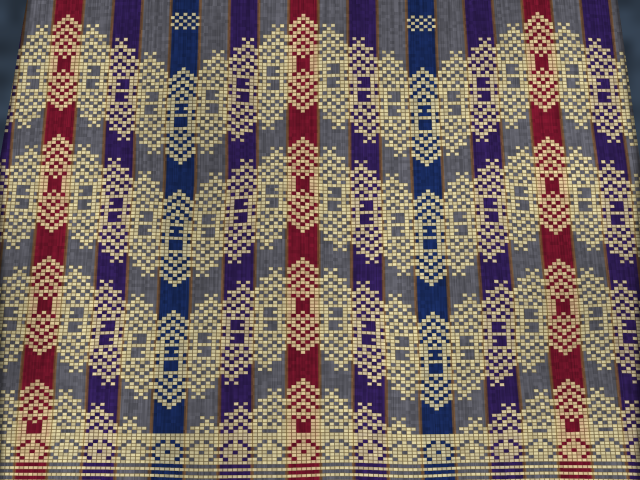
This pattern is drawn by a WebGL 1 fragment shader. Its source:

```glsl
precision highp float;
uniform vec2 u_resolution;

#define CENTRE_X 0.632      // middle red stripe, in canvas heights
#define PERIOD_TOP 0.486    // stripe repeat at the top edge
#define PERIOD_BOTTOM 0.57  // stripe repeat at the bottom edge
#define ROWS 142.0          // weft rows down the canvas
#define BAND 36.0           // rows in one brocade band
#define COLUMN 7.0          // cells in one motif column
#define STEP_DOWN 4.0       // rows each column drops
#define BORDER_ROW 128.0
#define WOBBLE 1.3
#define GOLD_LIGHT vec3(0.92, 0.87, 0.66)
#define GOLD_SHADE vec3(0.43, 0.36, 0.21)

float hash(vec2 p) {
  vec3 q = fract(vec3(p.xyx) * 0.1031);
  q += dot(q, q.yzx + 33.33);
  return fract((q.x + q.y) * q.z);
}

float noise(vec2 p) {
  vec2 i = floor(p), f = fract(p);
  f = f * f * (3.0 - 2.0 * f);
  return mix(mix(hash(i), hash(i + vec2(1, 0)), f.x),
             mix(hash(i + vec2(0, 1)), hash(i + vec2(1, 1)), f.x), f.y);
}

// True once in every n whole steps
bool every(float x, float n) { return mod(x + 0.5, n) < 1.0; }

vec3 stripeColour(float column) {
  if (column < 0.5) return vec3(0.40, 0.08, 0.15);
  if (column > 3.5) return vec3(0.09, 0.15, 0.32);
  if (every(column, 2.0)) return vec3(0.17, 0.11, 0.30);
  return vec3(0.33, 0.33, 0.36);
}

// Key fret at the heart of a motif
bool fret(float column, float side, float v) {
  float u = abs(side), a = abs(v);
  if (a > 3.5) return true;
  if (column < 0.5) return a > 1.5 ? (u > 2.5 || every(u + a, 2.0)) : u > 1.5;
  bool bar = a < 0.5 && u < 2.5;
  bool leg = abs(u - 2.0) < 0.5 && a < 3.5;
  bool hook = abs(a - 2.0) < 0.5 && side * v > 0.0;
  bool stub = u > 2.5 && abs(a - 1.0) > 0.5;
  return bar || leg || hook || stub;
}

// Fret with nested chevrons tapering to stepped points
bool motif(float column, float side, float v) {
  float a = abs(v), u = abs(side);
  if (a < 4.5) return fret(column, side, v);
  bool arm = column > 0.5 && column < 3.5;
  float lean = arm ? floor(1.4 * abs(side - sign(v))) : u;
  float tip = a + lean - (arm && every(a, 3.0) ? 2.0 : 0.0);
  return tip < 14.5 && !every(a + lean, 3.0);
}

bool border(float side, float b) {
  float u = abs(side);
  if (b < 1.5 || abs(b - 8.0) < 0.5) return true;
  if (b > 8.5) return every(b, 2.0);
  return !every(abs(b - 5.0) + u, 4.0);
}

bool flower(float u, float a) {
  return a < 2.5 && u + a < 4.5 && every(u + a, 2.0);
}

vec3 cloth(vec2 p) {
  float down = 1.0 - p.y;

  // Table beyond the slanting cloth edges
  float slant = max(0.0, 0.33 - down);
  float inside = min(p.x - 0.17 * slant, 1.333 - 0.14 * slant - p.x);
  if (inside < 0.0) return vec3(0.20, 0.25, 0.31) * (0.7 + 0.4 * noise(p * 30.0));

  // Fanned, mirrored thread grid
  float x = (p.x - CENTRE_X) / mix(PERIOD_TOP, PERIOD_BOTTOM, down);
  x += 0.008 * (noise(p * 8.0) - 0.5);
  float across = abs(fract(x + 0.5) - 0.5) * 8.0 * COLUMN;
  float row = down * ROWS + WOBBLE * (noise(p * 7.0 + 20.0) - 0.5);
  float i = floor(across + 0.5), j = floor(row);
  vec2 inCell = abs(vec2(fract(across + 0.5), fract(row)) - 0.5);
  vec2 cell = vec2(floor(x * 8.0 * COLUMN + 0.5) + 300.0, j + 10.0);

  // Position within the stepped band
  float column = floor((i + 3.5) / COLUMN);
  float side = i - COLUMN * column;
  float fromStart = j - STEP_DOWN * column;
  float v = mod(fromStart + 0.25, BAND) - 0.25 - 0.5 * BAND;

  // Warp stripes with ochre edging
  vec3 ground = stripeColour(column);
  float edge = abs(mod(across, COLUMN) - 0.5 * COLUMN);
  ground = mix(ground, vec3(0.42, 0.29, 0.17), 0.8 - 0.8 * smoothstep(0.2, 0.5, edge));
  ground *= 0.86 + 0.28 * noise(vec2(x * 260.0, down * 12.0));
  ground *= 0.9 + 0.2 * hash(cell);

  // Gold supplementary weft
  bool gold = fromStart > -0.5 && motif(column, side, v);
  if (column > 3.5) gold = gold || flower(abs(side), abs(j - 6.0));
  if (j > BORDER_ROW - 0.5) gold = border(side, j - BORDER_ROW);
  vec2 body = 1.0 - smoothstep(vec2(0.32, 0.28), vec2(0.5), inCell);
  float sheen = body.x * body.y * (0.65 + 0.45 * hash(cell + 71.0));
  vec3 thread = mix(GOLD_SHADE, GOLD_LIGHT, clamp(sheen + 0.12, 0.0, 1.0));
  thread = mix(thread, ground, 0.12 + 0.14 * hash(cell + 9.0));
  vec3 colour = gold ? thread : ground;

  // Soft folds and a darkened selvedge
  colour *= 0.88 + 0.24 * noise(p * vec2(5.0, 3.0) + 4.0);
  return colour * mix(0.6, 1.0, smoothstep(0.0, 0.015, inside));
}

void main() {
  // Nine samples smooth the fine thread edges
  vec3 sum = vec3(0.0);
  for (int a = 0; a < 3; a++) {
    for (int b = 0; b < 3; b++) {
      vec2 offset = (vec2(float(a), float(b)) - 1.0) / 3.0;
      sum += cloth((gl_FragCoord.xy + offset) / u_resolution.y);
    }
  }
  gl_FragColor = vec4(sum / 9.0, 1.0);
}
```
